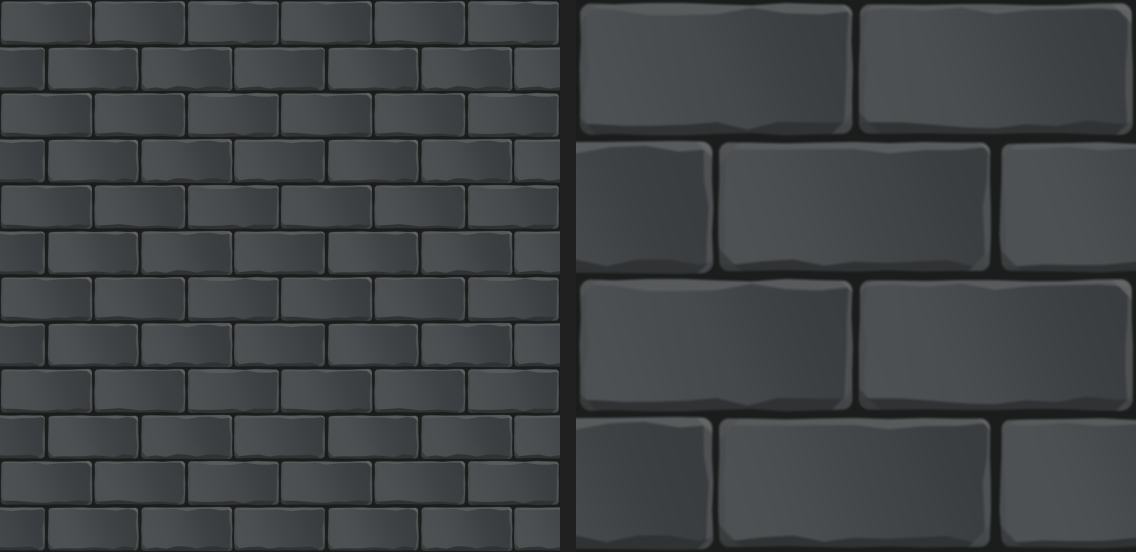
Left, the full canvas; right, a detail of the centre.
Write a WebGL 2 fragment shader that draws this texture.

```glsl
#version 300 es
precision highp float;

uniform vec2 u_resolution;
out vec4 outColor;

// Layout: lengths are in units of one course height
const vec2 GRID = vec2(6.0, 12.0);         // bricks across, courses up
const vec2 VARIANTS = vec2(3.0, 2.0);      // distinct bricks before the wear recurs
const float ASPECT = 2.032;                // brick pitch / course height
const vec2 HALF_SIZE = vec2(0.985, 0.468);
const float CORNER_RADIUS = 0.075;
const float SHIFT = 0.03;                  // sideways scatter of the bricks
const float WOBBLE = 0.018;                // unevenness of the outline
const float SOFTNESS = 0.016;              // least edge blur
const vec4 BEVEL = vec4(0.035, 0.04, 0.052, 0.062);  // left, right, top, bottom
const float CORNER_CHIP = 0.085;

// Colours
const vec3 MORTAR = vec3(0.105, 0.11, 0.11);
const vec3 FACE_LIGHT = vec3(0.302, 0.318, 0.325);
const vec3 FACE_DARK = vec3(0.222, 0.238, 0.247);
const vec3 BEVEL_LEFT = vec3(0.285, 0.298, 0.305);
const vec3 BEVEL_RIGHT = vec3(0.305, 0.315, 0.32);
const vec3 BEVEL_TOP = vec3(0.345, 0.355, 0.362);
const vec3 BEVEL_BOTTOM = vec3(0.188, 0.198, 0.204);
const vec3 CHIP_TOP = vec3(0.395, 0.402, 0.41);
const vec3 CHIP_BOTTOM = vec3(0.275, 0.288, 0.295);

float hash(vec2 p) {
    return fract(sin(dot(p, vec2(127.1, 311.7))) * 43758.5453);
}

// Angular noise along an edge
float chips(float x, float seed) {
    float i = floor(x);
    return mix(hash(vec2(i, seed)), hash(vec2(i + 1.0, seed)), fract(x));
}

float roundedBox(vec2 p, vec2 halfSize, float radius) {
    vec2 q = abs(p) - halfSize + radius;
    return length(max(q, 0.0)) + min(max(q.x, q.y), 0.0) - radius;
}

float inside(float d, float blur) {
    return 1.0 - smoothstep(-blur, blur, d);
}

// Diagonal sheen, bright at the left and dim at the right
vec3 faceColor(vec2 p, float seed) {
    float slant = p.x * 0.46 + p.y * 0.16 + 0.47;
    float streak = chips(p.x * 2.3 + p.y * 1.4, seed + 9.0) - 0.5;
    float tone = slant + 0.10 * streak + 0.14 * (hash(vec2(seed, 4.0)) - 0.5);
    return mix(FACE_LIGHT, FACE_DARK, smoothstep(0.0, 1.0, tone));
}

vec3 brickColor(vec2 p, float seed, float blur) {
    // Worn inner border of each side
    vec4 wear = vec4(chips(p.y * 5.0, seed + 1.0), chips(p.y * 5.0, seed + 2.0),
                     chips(p.x * 4.0, seed + 3.0), chips(p.x * 4.5, seed + 5.0));
    vec4 edge = vec4(HALF_SIZE + p, HALF_SIZE - p).xzwy - BEVEL * (0.45 + 1.1 * wear);

    vec3 color = faceColor(p, seed);
    color = mix(color, BEVEL_LEFT, inside(edge.x, blur));
    color = mix(color, BEVEL_RIGHT, inside(edge.y, blur));
    color = mix(color, BEVEL_BOTTOM, inside(edge.w, blur));
    color = mix(color, BEVEL_TOP, inside(edge.z, blur));

    // Facets struck off the corners
    vec2 inset = HALF_SIZE - abs(p);
    float size = CORNER_CHIP * (0.7 + 0.7 * hash(sign(p) + seed));
    vec3 chip = mix(CHIP_BOTTOM, CHIP_TOP, step(0.0, p.y));
    chip *= 0.9 + 0.1 * sign(p.x);
    return mix(color, chip, 0.85 * inside((inset.x + inset.y) * 0.707 - size, blur));
}

void main() {
    vec2 grid = gl_FragCoord.xy / u_resolution * GRID;
    float course = floor(grid.y);
    grid.x += 0.5 * (1.0 - mod(course, 2.0));  // running bond

    // Brick identity and its local frame
    vec2 id = mod(floor(grid), VARIANTS);
    float seed = id.x * 13.0 + id.y * 47.0 + 3.0;
    vec2 p = (fract(grid) - 0.5) * vec2(ASPECT, 1.0);
    p.x += SHIFT * (hash(vec2(seed, 8.0)) - 0.5);

    float blur = max(0.75 * GRID.y / u_resolution.y, SOFTNESS);
    float uneven = chips(p.x * 4.0, seed + 6.0) + chips(p.y * 5.0, seed + 7.0) - 1.0;
    float outline = roundedBox(p, HALF_SIZE, CORNER_RADIUS) + WOBBLE * uneven;

    vec3 color = mix(MORTAR, brickColor(p, seed, blur), inside(outline, blur));
    outColor = vec4(color, 1.0);
}
```
